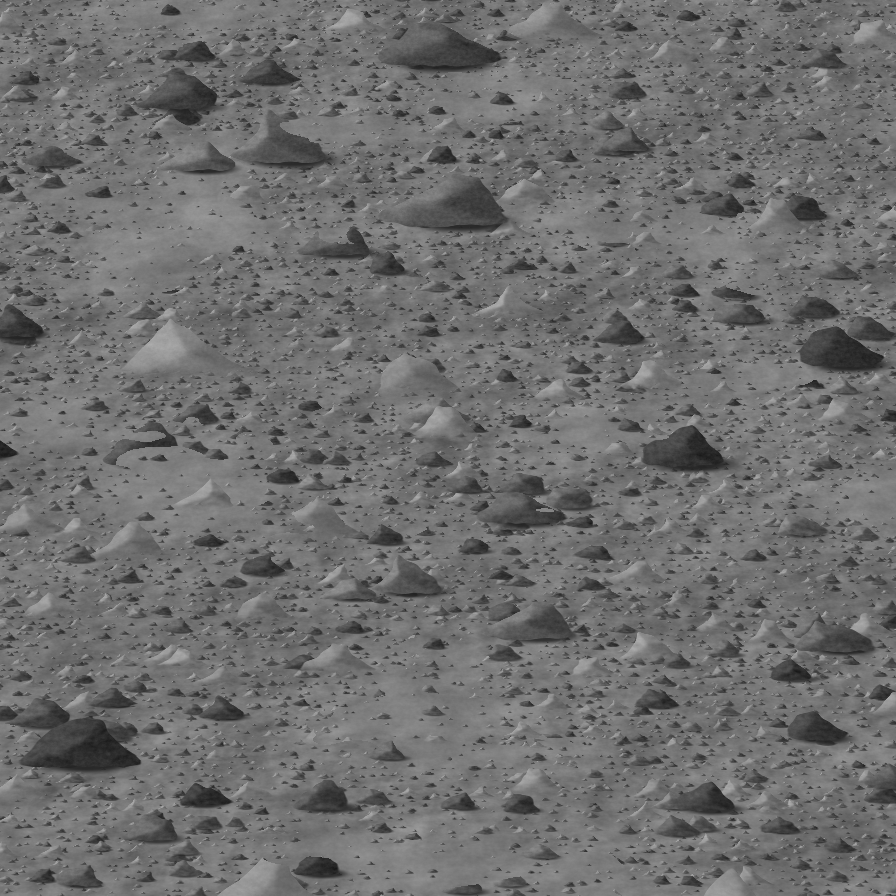
Reproduce this texture procedurally as a WebGL 2 fragment shader.

```glsl
#version 300 es
precision highp float;

#define LAYERS 7
#define FINEST 84.0
#define LAYER_RATIO 0.61
#define FLATTEN 1.6
#define GROUND 0.468
#define SHADOW 0.13
#define EDGE_SOFTNESS 0.0016
#define FACET_SHARPNESS 12.0
#define LIGHT vec2(-0.92, 0.38)

uniform vec2 u_resolution;
out vec4 fragColor;

vec3 hash(vec2 p) {
    vec3 h = fract(p.xyx * vec3(0.1031, 0.1030, 0.0973));
    h += dot(h, h.yxz + 33.33);
    return fract((h.xxy + h.yzz) * h.zyx);
}

float corner(vec2 cell, vec2 f) {
    return dot(hash(cell).xy * 2.0 - 1.0, f);
}

// Gradient noise, about -0.6 to 0.6
float noise(vec2 p) {
    vec2 i = floor(p), f = p - i;
    vec2 u = f * f * f * (f * (f * 6.0 - 15.0) + 10.0);
    vec2 e = vec2(1.0, 0.0);
    return mix(mix(corner(i, f), corner(i + e, f - e), u.x),
               mix(corner(i + e.yx, f - e.yx), corner(i + 1.0, f - 1.0), u.x), u.y);
}

float fbm(vec2 p) {
    float sum = 0.0, amp = 1.0;
    for (int i = 0; i < 4; i++) {
        sum += amp * noise(p);
        p = p * 2.1 + 17.3;
        amp *= 0.55;
    }
    return sum;
}

// Height difference along the light: bright on slopes that face it
float relief(vec2 p) {
    return fbm(p + vec2(0.35, -0.2)) - fbm(p);
}

// Faceted pyramid: x = distance past the outline, y = light on the facet
vec2 rock(vec2 q, vec2 seed) {
    vec2 apex = (hash(seed + 3.7).xy - 0.5) * vec2(0.7, 0.3) + vec2(0.0, 0.25);
    float total = 0.0;
    vec2 facing = vec2(0.0);
    for (int i = 0; i < 7; i++) {
        vec2 h = hash(seed + float(i) * 5.31 + 11.0).xy;
        float angle = (float(i) + 0.8 * h.x) * 1.0472;
        vec2 normal = vec2(cos(angle), sin(angle));
        float reach = mix(0.65, 1.0, h.y);
        if (i == 6) {  // flat base resting on the ground
            normal = vec2(0.0, -1.0);
            reach = 0.48;
        }
        float e = dot(q - apex, normal) / max(reach - dot(apex, normal), 0.2);
        float weight = exp(FACET_SHARPNESS * min(e, 4.0));
        total += weight;
        facing += normal * weight;
    }
    return vec2(log(total) / FACET_SHARPNESS - 1.0, dot(facing / total, LIGHT));
}

// Paints one scattered layer of rocks over the given tone
float scatterRocks(float tone, vec2 p, float count, float coarse, float sandy, float grain) {
    vec2 g = p * vec2(count, count * FLATTEN) + coarse * 37.7;
    vec2 base = floor(g - 0.5);
    float chance = mix(0.5, 0.34, coarse) * (1.0 - 0.8 * sandy);
    for (int k = 0; k < 4; k++) {
        vec2 cell = base + vec2(k % 2, 1 - k / 2);
        vec3 h = hash(cell + 0.5);
        if (h.z > chance) continue;
        vec3 kind = hash(cell + 71.3);
        bool pale = kind.x < mix(0.12, 0.55, coarse);
        float radius = mix(0.19, 0.46, kind.y * kind.y) * (pale ? 1.2 : 1.0);
        vec2 q = (g - cell - 0.5 - (h.xy - 0.5) * 0.55) / radius;
        if (dot(q, q) > 3.2) continue;

        // Rough outline that narrows toward the peak
        vec2 bent = q + 0.13 * vec2(noise(q * 2.3 + cell * 3.1), noise(q * 2.7 - cell * 2.3));
        bent.x *= 0.82 + (pale ? 1.5 : 0.6) * max(q.y + 0.3, 0.0);
        vec2 body = rock(bent, cell);

        // Shadow cast at the foot
        float blur = max(EDGE_SOFTNESS, 1.0 / u_resolution.y) * count / radius;
        float shade = 1.0 - smoothstep(0.45, 1.15, length((q - vec2(0.25, -0.4)) / vec2(0.95, 0.3)));
        tone = mix(tone, SHADOW, shade * (pale ? 0.08 : mix(0.42, 0.9, coarse)));

        // Dark stones and half buried pale slabs
        float albedo = pale ? mix(0.48, 0.52, kind.z)
                            : mix(mix(0.3, 0.18, coarse), mix(0.46, 0.4, coarse), kind.z);
        float lit = albedo * (1.0 + body.y * (pale ? 0.25 : 0.38));
        lit += grain * (pale ? 0.04 : 0.06) + 0.06 * noise(q * vec2(3.0, 5.0) + cell);
        float cover = 1.0 - smoothstep(-blur, blur, body.x);
        if (pale) cover *= smoothstep(-0.62, -0.1, q.y + 0.4 * noise(q * 3.0 + cell));
        tone = mix(tone, lit, cover);
    }
    return tone;
}

void main() {
    vec2 uv = gl_FragCoord.xy / u_resolution.y;
    // Gentle perspective: detail shrinks toward the top
    vec2 p = vec2((uv.x - 0.5) * (1.0 + 0.45 * uv.y), uv.y + 0.22 * uv.y * uv.y) + 2.0;

    // Sand drifts, side-lit mounds and small lumps
    float drift = fbm(p * vec2(2.2, 7.5));
    float sandy = smoothstep(0.08, 0.42, drift);
    float mounds = relief(p * vec2(6.0, 15.0));
    float lumps = relief(p * vec2(27.0, 56.0)) * (1.0 - 0.6 * sandy);
    float grain = fbm(p * vec2(150.0, 210.0));
    float tone = GROUND + 0.075 * drift + 0.085 * mounds + 0.085 * lumps + 0.03 * grain;

    // Pebbles first, boulders last
    float count = FINEST;
    for (int i = 0; i < LAYERS; i++) {
        float coarse = float(i) / float(LAYERS - 1);
        tone = scatterRocks(tone, p, count, coarse, sandy, grain);
        count *= LAYER_RATIO;
    }
    fragColor = vec4(vec3(clamp(tone, 0.0, 1.0)), 1.0);
}
```
